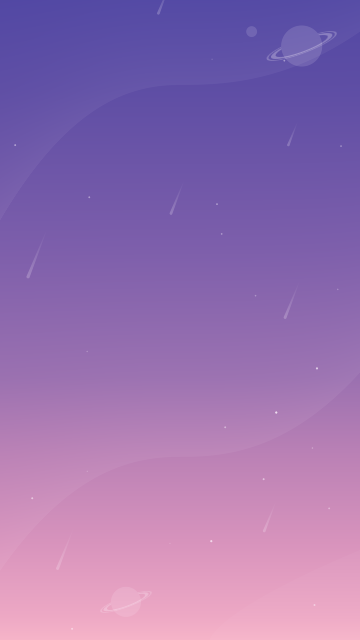
Give the GLSL for this background, as a WebGL 2 fragment shader.

```glsl
#version 300 es
precision highp float;

uniform vec2 u_resolution;
out vec4 outColor;

float hash(vec2 p) {
  p = fract(p * vec2(123.34, 456.21));
  p += dot(p, p + 45.32);
  return fract(p.x * p.y);
}

// Vertical sky gradient; each stop holds a colour and its height
vec3 skyColor(float h) {
  vec4 stops[8] = vec4[](
    vec4(0.965, 0.705, 0.785, 0.0), vec4(0.93, 0.66, 0.77, 0.036),
    vec4(0.85, 0.58, 0.74, 0.147), vec4(0.73, 0.505, 0.71, 0.29),
    vec4(0.605, 0.44, 0.69, 0.41), vec4(0.49, 0.37, 0.67, 0.61),
    vec4(0.37, 0.305, 0.645, 0.857), vec4(0.32, 0.28, 0.64, 1.0));
  vec3 color = stops[0].rgb;
  for (int i = 1; i < 8; i++) {
    float t = clamp((h - stops[i - 1].w) / (stops[i].w - stops[i - 1].w), 0.0, 1.0);
    color = mix(color, stops[i].rgb, t);
  }
  return color;
}

// Coverage of a shape from its signed distance
float fill(float d, float px) {
  return 1.0 - smoothstep(-0.6 * px, 0.6 * px, d);
}

// Pale veil above an S-shaped edge, fading upward
float veil(vec2 p, float level, float drop, float rise, float px) {
  float t = (p.x - 0.509) / (p.x < 0.509 ? 0.509 : 0.491);
  float bend = pow(abs(t), 2.3);
  float d = p.y - level - (t < 0.0 ? -drop : rise) * bend;
  return fill(-d, px) * exp(-max(d, 0.0) * 5.0);
}

// Disc with a tilted double ring passing behind its upper half
float ringedPlanet(vec2 p, float radius, float px) {
  vec2 q = mat2(0.937, -0.35, 0.35, 0.937) * p / radius;
  float disc = fill(length(p) - radius, px);
  float e = length(q * vec2(1.0, 5.0));
  float w = max(fwidth(e), 0.001);
  float band = fill(abs(e - 1.47) - 0.12, w);
  float rim = fill(abs(e - 1.77) - 0.05, w);
  float hidden = q.y > 0.0 ? disc : 0.0;
  return 0.13 * disc + (0.27 * band + 0.22 * rim) * (1.0 - hidden);
}

// Tapered streak, bright and round at its lower end
float meteor(vec2 p, float size, float px) {
  vec2 along = vec2(0.37, 0.929);
  float t = clamp(dot(p, along) / size, 0.0, 1.0);
  float width = mix(0.0025 + 0.014 * size, 0.0006, t);
  return 0.22 * fill(length(p - along * size * t) - width, px) * (1.0 - t);
}

// One jittered star in some of the cells
float starField(vec2 p, float px) {
  vec2 cell = floor(p * 6.0);
  vec2 spot = 0.15 + 0.7 * vec2(hash(cell + 3.1), hash(cell + 8.7));
  float glow = hash(cell + 5.3);
  float d = length(fract(p * 6.0) - spot) / 6.0;
  float present = step(0.55, hash(cell + 1.9));
  return present * fill(d - mix(0.0015, 0.003, glow), px) * mix(0.2, 0.75, glow * glow);
}

void main() {
  // Width runs from 0 to 1, height from 0 to 16/9
  vec2 uv = gl_FragCoord.xy / u_resolution;
  vec2 p = uv * vec2(1.0, 16.0 / 9.0);
  float px = 1.0 / u_resolution.x;
  vec3 color = skyColor(uv.y);

  // Sweeping veils and the low mound at the right
  float light = 0.05 * veil(p, 1.542, 0.377, 0.148, px);
  light += 0.055 * veil(p, 0.509, 0.317, 0.234, px);
  float mound = 0.25 * pow(max(p.x - 0.583, 0.0) / 0.417, 0.7);
  light += 0.03 * fill(p.y - mound, px) * step(0.583, p.x);

  // Planets and a small moon
  light += ringedPlanet(p - vec2(0.838, 1.65), 0.057, px);
  light += ringedPlanet(p - vec2(0.35, 0.106), 0.0417, px);
  light += 0.13 * fill(length(p - vec2(0.699, 1.69)) - 0.015, px);

  // Meteors: lower end and length
  vec3 streaks[7] = vec3[](
    vec3(0.801, 1.375, 0.069), vec3(0.475, 1.185, 0.097),
    vec3(0.078, 1.009, 0.141), vec3(0.792, 0.896, 0.109),
    vec3(0.734, 0.303, 0.088), vec3(0.16, 0.199, 0.12),
    vec3(0.44, 1.741, 0.09));
  for (int i = 0; i < 7; i++) {
    light += meteor(p - streaks[i].xy, streaks[i].z, px);
  }

  light += starField(p, px);
  color = mix(color, vec3(1.0, 0.97, 1.0), clamp(light, 0.0, 1.0));
  outColor = vec4(color, 1.0);
}
```
